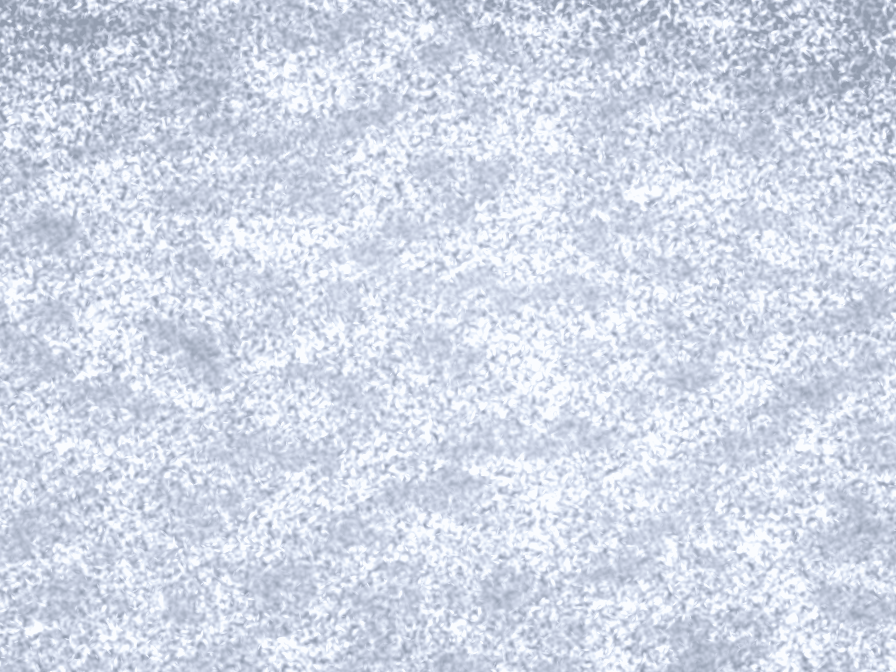
Give the GLSL for this texture, as a WebGL 2 fragment shader.

```glsl
#version 300 es
precision highp float;
// Sunlit snow crust: soft bluish hollows between clumps of tiny ice flakes.
// Warped gradient noise shapes the clumps and grain; scattered, randomly
// turned ellipses add the flakes, and a tone ramp gives the cool colours.

#define BASE_TONE 0.55
#define CLUMP_SCALE 10.5
#define CLUMP_DEPTH 0.46
#define GRAIN_SCALE 78.0
#define GRAIN_DEPTH 1.35
#define FLAKE_SCALE 68.0
#define FLAKE_LIGHT 0.56
#define GLINT_SCALE 27.0
#define GLINT_LIGHT 0.42
#define TOP_SHADE 0.24

uniform vec2 u_resolution;
out vec4 fragColor;

vec3 hash3(vec2 p) {
    vec3 q = fract(p.xyx * vec3(0.1031, 0.1030, 0.0973));
    q += dot(q, q.yxz + 33.33);
    return fract((q.xxy + q.yzz) * q.zyx);
}

float cornerSlope(vec2 cell, vec2 offset) {
    float angle = 6.2832 * hash3(cell + 71.0).x;
    return dot(vec2(cos(angle), sin(angle)), offset);
}

float gradientNoise(vec2 p) {
    vec2 i = floor(p), f = fract(p), e = vec2(1.0, 0.0);
    vec2 w = f * f * f * (f * (f * 6.0 - 15.0) + 10.0);
    float low = mix(cornerSlope(i, f), cornerSlope(i + e, f - e), w.x);
    float high = mix(cornerSlope(i + e.yx, f - e.yx), cornerSlope(i + 1.0, f - 1.0), w.x);
    return mix(low, high, w.y);
}

vec2 turn(vec2 p, float angle) {
    float c = cos(angle), s = sin(angle);
    return vec2(c * p.x + s * p.y, c * p.y - s * p.x);
}

float fbm(vec2 p, int octaves) {
    float sum = 0.0, amplitude = 1.0;
    for (int i = 0; i < octaves; i++) {
        sum += amplitude * gradientNoise(p);
        p = 2.0 * turn(p, 0.63) + 17.3;
        amplitude *= 0.68;
    }
    return sum;
}

// Brightest of the jittered, randomly turned ellipses near p
float flakes(vec2 p, float density, float stretch, float seed) {
    vec2 cell = floor(p);
    float light = 0.0;
    for (int y = -1; y <= 1; y++) {
        for (int x = -1; x <= 1; x++) {
            vec2 id = cell + vec2(x, y);
            vec3 place = hash3(id + seed);
            vec3 form = hash3(id + seed + 137.0);
            vec2 d = turn(p - id - place.xy, 3.1416 * form.x);
            d.y *= mix(1.2, stretch, form.y);
            float body = 1.0 - smoothstep(0.35, 1.0, length(d) / mix(0.35, 0.8, form.z));
            float present = step(place.z, density);
            light = max(light, present * body * mix(0.55, 1.0, form.y));
        }
    }
    return light;
}

vec3 snowColour(float tone) {
    vec3 colour = mix(vec3(0.58, 0.62, 0.69), vec3(0.79, 0.82, 0.89), clamp((tone + 0.22) / 0.67, 0.0, 1.0));
    colour = mix(colour, vec3(0.90, 0.93, 0.98), clamp((tone - 0.45) / 0.36, 0.0, 1.0));
    return mix(colour, vec3(0.98, 0.99, 1.0), clamp((tone - 0.81) / 0.26, 0.0, 1.0));
}

void main() {
    vec2 uv = gl_FragCoord.xy / u_resolution;
    vec2 p = gl_FragCoord.xy / u_resolution.y;

    // Broad light: bright middle, shaded upper right slope and left corner
    vec2 fromMiddle = (uv - vec2(0.55, 0.48)) * vec2(1.9, 2.0);
    float broad = fbm(p * vec2(2.2, 3.0) + 4.7, 2);
    float slope = smoothstep(-0.06, 0.16, uv.y + 0.36 * uv.x - 1.1 + 0.12 * broad);
    float corner = 1.0 - smoothstep(0.0, 0.4, length(uv - vec2(0.0, 1.0)));
    float shade = max(slope, corner);
    float light = 0.21 * exp(-dot(fromMiddle, fromMiddle)) - 0.08 + 0.14 * broad;

    // Clumps with ragged edges, wider than tall
    vec2 ragged = vec2(gradientNoise(p * 34.0), gradientNoise(p * 34.0 + 51.0));
    vec2 warped = p + 0.009 * ragged;
    float clump = fbm(warped * vec2(0.78, 1.25) * CLUMP_SCALE, 4);
    float crust = smoothstep(-0.55, 0.20, clump + 0.30 * shade);

    // Fine grain, calm in the hollows and crisp on the crust
    float grain = 0.6 * gradientNoise(turn(p, 0.5) * GRAIN_SCALE);
    grain += 0.65 * gradientNoise(turn(p, 2.1) * GRAIN_SCALE * 1.75 + 9.0);
    grain *= mix(0.45, 1.0, crust) * (1.0 + 0.35 * shade);

    // Slivers of ice at two sizes and a few larger ragged glints
    float ice = flakes(p * FLAKE_SCALE, 0.55, 3.4, 11.0);
    ice = max(ice, 0.85 * flakes(turn(p, 0.4) * FLAKE_SCALE * 1.5, 0.5, 2.6, 43.0));
    vec2 chipped = p + 0.012 * ragged + 0.008 * grain;
    float glint = flakes(chipped * GLINT_SCALE, 0.2, 2.2, 87.0);

    float tone = BASE_TONE + light - TOP_SHADE * shade;
    tone += CLUMP_DEPTH * clump + GRAIN_DEPTH * grain;
    tone += FLAKE_LIGHT * (ice - 0.2) * mix(0.25, 1.0, crust);
    tone += GLINT_LIGHT * glint * crust;
    fragColor = vec4(snowColour(tone), 1.0);
}
```
